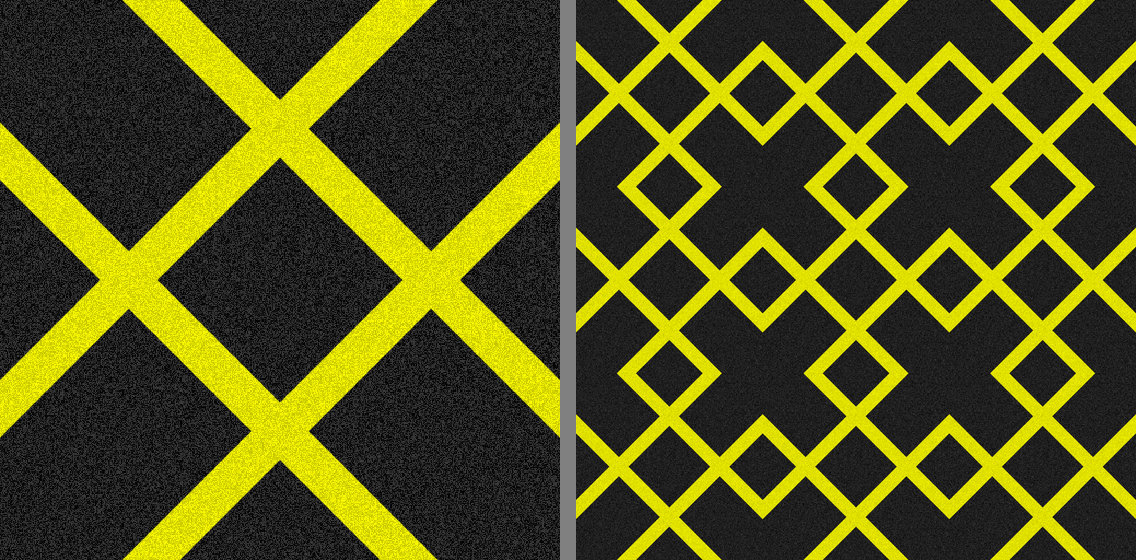
Left: one tile. Right: repeated 3 by 3.
Give the GLSL for this pattern, as a three.js fragment shader.

```glsl
// Crossing yellow diagonal bands forming a diamond on grainy black asphalt.
varying vec2 vUv;

const float DIAMOND_RADIUS = 0.27;    // centre to band axis, along x or y
const float BAND_HALF_SPAN = 0.0514;  // half the band's horizontal extent
const float GRAIN_CELLS = 512.0;      // whole number, so the grain wraps
const float GRAIN_RANGE = 0.24;
const vec3 ASPHALT = vec3(0.12);
const vec3 PAINT = vec3(0.88, 0.88, 0.0);

float hash(vec2 cell) {
  vec3 p = fract(cell.xyx * vec3(0.1031, 0.1030, 0.0973));
  p += dot(p, p.yzx + 33.33);
  return fract((p.x + p.y) * p.z);
}

// Centred random brightness per cell, periodic over the canvas
float grain(vec2 uv, float cells, float range) {
  return (hash(mod(floor(uv * cells), cells)) - 0.5) * range;
}

// Signed distance to two pairs of parallel diagonals, mirrored about the centre
float diagonalBands(vec2 p, float radius, float halfSpan) {
  vec2 diagonals = abs(vec2(p.x + p.y, p.x - p.y));
  vec2 offset = abs(diagonals - radius);
  return (min(offset.x, offset.y) - halfSpan) * inversesqrt(2.0);
}

// Antialiased coverage of a signed distance
float coverage(float dist, float pixel) {
  return clamp(0.5 - dist / pixel, 0.0, 1.0);
}

void main() {
  float pixel = max(fwidth(vUv.x), 0.00001);
  float dist = diagonalBands(vUv - 0.5, DIAMOND_RADIUS, BAND_HALF_SPAN);
  float speckle = grain(vUv, GRAIN_CELLS, GRAIN_RANGE);

  // The paint keeps its blue channel at zero under the grain
  vec3 asphalt = ASPHALT + speckle;
  vec3 paint = PAINT + speckle * vec3(1.0, 1.0, 0.0);
  gl_FragColor = vec4(mix(asphalt, paint, coverage(dist, pixel)), 1.0);
}
```
